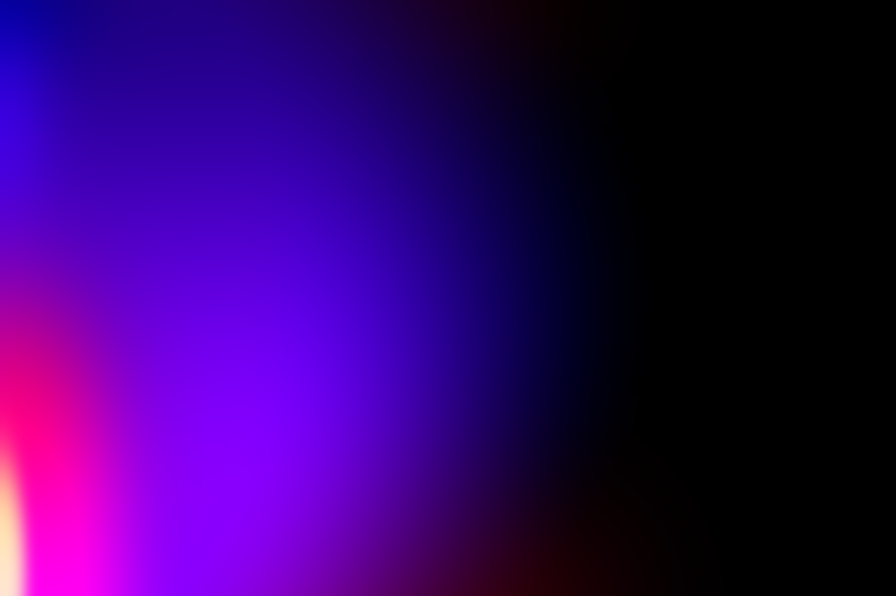
Reproduce this background procedurally as a WebGL 1 fragment shader.

```glsl
precision highp float;
// Soft stage-light gradient: a violet field fades into black on the right,
// with a magenta flare and a white-hot core low on the left edge.
// Each light is a smooth falloff in canvas fractions, origin at lower left.

uniform vec2 u_resolution;

// Violet field: channel strengths at the top and bottom
const vec2 FIELD_TOP = vec2(0.13, 0.48);     // red, blue
const vec2 FIELD_BOTTOM = vec2(0.54, 1.0);
const float RED_FADE_START = 0.26;
const float RED_FADE_END = 0.66;
const float BLUE_EDGE = 0.53;
const float BLUE_EDGE_HEIGHT = 0.52;
const float BLUE_EDGE_BEND = 0.48;
const float BLUE_FADE = 0.22;

// Local lights: centre, radius and colour; negative colours absorb light
const vec2 FLARE_CENTRE = vec2(0.0, 0.0);
const vec2 FLARE_RADIUS = vec2(0.143, 0.5);
const vec3 FLARE_COLOR = vec3(0.55, 0.0, 0.0);

const vec2 RIM_CENTRE = vec2(0.02, 0.32);
const vec2 RIM_RADIUS = vec2(0.12, 0.22);
const vec3 RIM_COLOR = vec3(0.0, 0.0, -0.47);

const vec2 CORE_CENTRE = vec2(0.0, 0.03);
const vec2 CORE_RADIUS = vec2(0.030, 0.205);
const vec3 CORE_COLOR = vec3(0.0, 0.9, -0.12);

const vec2 COOL_CENTRE = vec2(0.0, 0.83);
const vec2 COOL_RADIUS = vec2(0.06, 0.2);
const vec3 COOL_COLOR = vec3(0.05, 0.0, 0.25);

const vec2 CORNER_CENTRE = vec2(0.0, 1.0);
const vec2 CORNER_RADIUS = vec2(0.1, 0.12);
const vec3 CORNER_COLOR = vec3(-0.13, 0.0, 0.0);

const vec2 EMBER_CENTRE = vec2(0.6, -0.03);
const vec2 EMBER_RADIUS = vec2(0.12, 0.2);
const vec3 EMBER_COLOR = vec3(0.12, 0.0, 0.02);

const vec2 DUSK_CENTRE = vec2(0.54, 1.0);
const vec2 DUSK_RADIUS = vec2(0.12, 0.15);
const vec3 DUSK_COLOR = vec3(0.05, 0.0, 0.0);

// Squared distance in units of an elliptical radius
float ellipseSq(vec2 p, vec2 centre, vec2 radius) {
  vec2 q = (p - centre) / radius;
  return dot(q, q);
}

// Wide, soft falloff
float softGlow(vec2 p, vec2 centre, vec2 radius) {
  return exp(-ellipseSq(p, centre, radius));
}

// Flat centre with a firmer shoulder
float firmGlow(vec2 p, vec2 centre, vec2 radius) {
  float d = ellipseSq(p, centre, radius);
  return exp(-d * d);
}

// Falls smoothly from one to zero between start and end
float fadeOut(float start, float end, float x) {
  return 1.0 - smoothstep(start, end, x);
}

vec3 violetField(vec2 p) {
  float depth = 1.0 - p.y;
  vec2 rise = vec2(smoothstep(0.0, 0.85, depth),
                   smoothstep(-0.1, 0.75, depth));
  vec2 level = mix(FIELD_TOP, FIELD_BOTTOM, rise);

  // The blue edge bulges to the right at mid-height
  float offset = p.y - BLUE_EDGE_HEIGHT;
  float edge = BLUE_EDGE - BLUE_EDGE_BEND * offset * offset;
  float red = level.x * fadeOut(RED_FADE_START, RED_FADE_END, p.x);
  float blue = level.y * fadeOut(edge - BLUE_FADE, edge + BLUE_FADE, p.x);
  return vec3(red, 0.0, blue);
}

void main() {
  vec2 p = gl_FragCoord.xy / u_resolution;
  vec3 color = violetField(p);

  // Flare on the left edge
  color += FLARE_COLOR * firmGlow(p, FLARE_CENTRE, FLARE_RADIUS);
  color += RIM_COLOR * softGlow(p, RIM_CENTRE, RIM_RADIUS);
  color += CORE_COLOR * firmGlow(p, CORE_CENTRE, CORE_RADIUS);

  // Tints along the border
  color += COOL_COLOR * softGlow(p, COOL_CENTRE, COOL_RADIUS);
  color += CORNER_COLOR * softGlow(p, CORNER_CENTRE, CORNER_RADIUS);
  color += EMBER_COLOR * softGlow(p, EMBER_CENTRE, EMBER_RADIUS);
  color += DUSK_COLOR * softGlow(p, DUSK_CENTRE, DUSK_RADIUS);

  gl_FragColor = vec4(clamp(color, 0.0, 1.0), 1.0);
}
```
